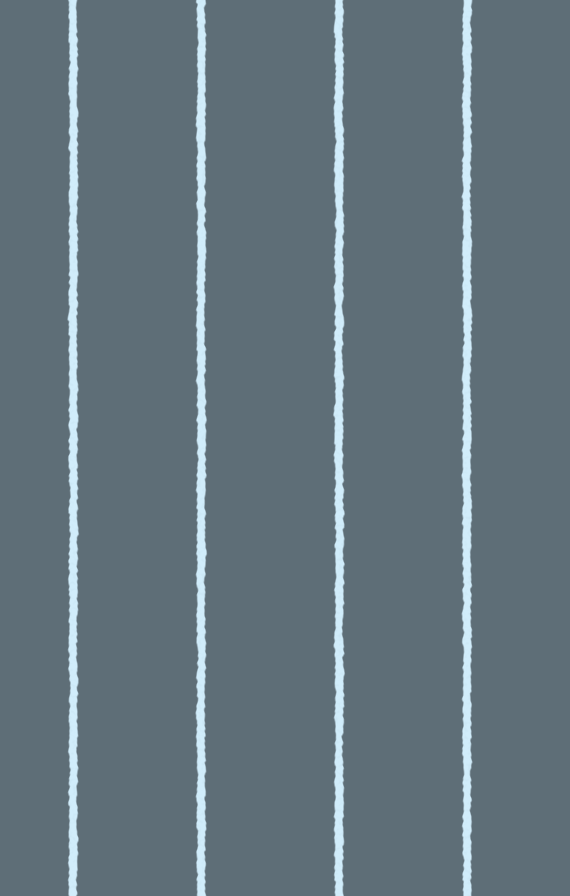
This pattern is drawn by a Shadertoy shader. Its source:

```glsl
const vec3 GROUND = vec3(0.370, 0.430, 0.465);
const vec3 CHALK = vec3(0.820, 0.930, 0.985);

// Lengths are fractions of the canvas width.
const float STRIPE_COUNT = 4.0;
const float FIRST_STRIPE = 0.1242;
const float PITCH = 0.2331;
const float ALTERNATE_SHIFT = 0.00435;
const float HALF_WIDTH = 0.0071;
const float EDGE_SOFTNESS = 0.0038;

const float WANDER_FREQ = 13.0;
const float WANDER_AMOUNT = 0.0016;
const float LUMP_FREQ = 42.0;
const float LUMP_AMOUNT = 0.0018;
const float BRISTLE_FREQ = 115.0;
const float BRISTLE_AMOUNT = 0.0030;
const float BRISTLE_SLANT = 0.5;
const float GRAIN_FREQ = 150.0;
const float GRAIN_AMOUNT = 0.035;

// Unit gradient for a lattice cell
vec2 cellGradient(vec2 cell) {
    uvec2 q = uvec2(ivec2(cell)) * uvec2(1597334677u, 3812015801u);
    uint h = (q.x ^ q.y) * 1597334677u;
    h = (h ^ (h >> 15)) * 2246822519u;
    float angle = float(h >> 16) / 65536.0 * 6.28319;
    return vec2(cos(angle), sin(angle));
}

float gradientNoise(vec2 p) {
    vec2 cell = floor(p);
    vec2 f = p - cell;
    vec2 u = f * f * f * (f * (f * 6.0 - 15.0) + 10.0);
    vec2 e = vec2(0.0, 1.0);
    float a = dot(cellGradient(cell), f);
    float b = dot(cellGradient(cell + e.yx), f - e.yx);
    float c = dot(cellGradient(cell + e.xy), f - e.xy);
    float d = dot(cellGradient(cell + e.yy), f - e.yy);
    return mix(mix(a, b, u.x), mix(c, d, u.x), u.y);
}

// Signed distance to the frayed outline of one stripe
float stripeDistance(vec2 p, float index) {
    float center = FIRST_STRIPE + PITCH * index
                 + ALTERNATE_SHIFT * (1.0 - 2.0 * mod(index, 2.0));
    float seed = index * 17.0 + 3.37;
    float offset = p.x - center
                 - WANDER_AMOUNT * gradientNoise(vec2(p.y * WANDER_FREQ, seed));

    // Each side frays on its own
    float sideSeed = seed + (offset < 0.0 ? 5.0 : 10.0);
    float along = p.y + BRISTLE_SLANT * abs(offset);
    float lumps = gradientNoise(vec2(p.y * LUMP_FREQ, sideSeed));
    float bristles = gradientNoise(vec2(along * BRISTLE_FREQ, sideSeed + 40.0));
    return abs(offset) - HALF_WIDTH - LUMP_AMOUNT * lumps - BRISTLE_AMOUNT * bristles;
}

void mainImage(out vec4 fragColor, in vec2 fragCoord) {
    vec2 p = fragCoord / iResolution.x;
    float pixel = 1.0 / iResolution.x;

    float index = clamp(round((p.x - FIRST_STRIPE) / PITCH), 0.0, STRIPE_COUNT - 1.0);
    float d = stripeDistance(p, index);

    // Soft chalk edge, never sharper than a pixel
    float blur = 0.5 * max(EDGE_SOFTNESS, 1.5 * pixel);
    float coverage = 1.0 - smoothstep(-blur, blur, d);

    // Faint grain inside the stroke
    float grain = max(0.0, gradientNoise(p * GRAIN_FREQ));
    vec3 color = mix(GROUND, CHALK - GRAIN_AMOUNT * grain, coverage);
    fragColor = vec4(color, 1.0);
}
```
